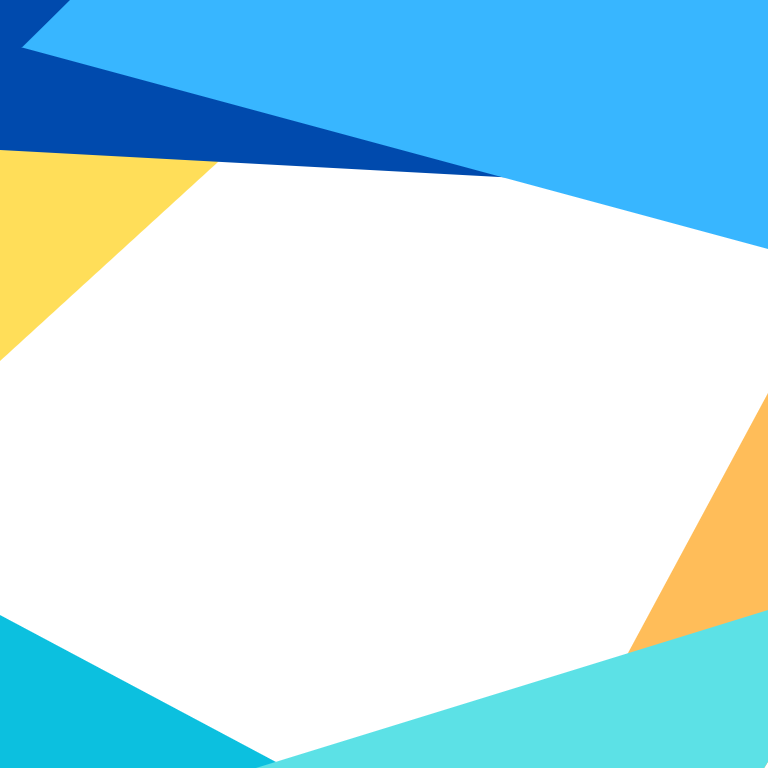
A Shadertoy shader for this background:

```glsl
// Flat angular colour panels framing a blank white centre.

const vec3 WHITE      = vec3(1.0);
const vec3 NAVY       = vec3(0.000, 0.290, 0.678);
const vec3 SKY        = vec3(0.220, 0.714, 1.000);
const vec3 YELLOW     = vec3(1.000, 0.871, 0.349);
const vec3 ORANGE     = vec3(1.000, 0.741, 0.349);
const vec3 TEAL       = vec3(0.047, 0.753, 0.875);
const vec3 AQUA       = vec3(0.361, 0.882, 0.902);

// Panel edges in canvas units; each panel lies to the left of start -> end.
const vec2 NAVY_START   = vec2(0.0000, 0.8047), NAVY_END   = vec2(0.6510, 0.7695);
const vec2 SKY_TOP      = vec2(0.0911, 1.0000);
const vec2 SKY_CORNER   = vec2(0.0286, 0.9382), SKY_END    = vec2(1.0000, 0.6758);
const vec2 YELLOW_START = vec2(0.0000, 0.5299), YELLOW_END = vec2(0.2839, 0.7891);
const vec2 ORANGE_START = vec2(1.0000, 0.4883), ORANGE_END = vec2(0.8177, 0.1497);
const vec2 TEAL_START   = vec2(0.3594, 0.0078), TEAL_END   = vec2(0.0000, 0.1992);
const vec2 AQUA_START   = vec2(1.0000, 0.2057), AQUA_END   = vec2(0.3333, 0.0000);
const vec2 NOTCH_START  = vec2(0.9950, 0.0000), NOTCH_END  = vec2(1.0000, 0.0080);

// Signed distance to a line, positive on the left of a -> b.
float leftOf(vec2 p, vec2 a, vec2 b) {
    vec2 along = normalize(b - a);
    vec2 offset = p - a;
    return along.x * offset.y - along.y * offset.x;
}

// Lay a panel over the base with an edge one pixel soft.
vec3 paint(vec3 base, vec3 panel, float inside, float pixel) {
    return mix(base, panel, clamp(0.5 + inside / pixel, 0.0, 1.0));
}

void mainImage(out vec4 fragColor, in vec2 fragCoord) {
    vec2 p = fragCoord / iResolution.xy;
    float pixel = 1.0 / min(iResolution.x, iResolution.y);

    // Shapes made of more than one edge
    float notch = leftOf(p, NOTCH_START, NOTCH_END);
    float sky = min(leftOf(p, SKY_TOP, SKY_CORNER), leftOf(p, SKY_CORNER, SKY_END));
    float orange = min(leftOf(p, ORANGE_START, ORANGE_END), notch);
    float aqua = min(leftOf(p, AQUA_START, AQUA_END), notch);

    // Upper panels, back to front
    vec3 color = WHITE;
    color = paint(color, YELLOW, leftOf(p, YELLOW_START, YELLOW_END), pixel);
    color = paint(color, NAVY, leftOf(p, NAVY_START, NAVY_END), pixel);
    color = paint(color, SKY, sky, pixel);

    // Lower panels, back to front
    color = paint(color, ORANGE, orange, pixel);
    color = paint(color, TEAL, leftOf(p, TEAL_START, TEAL_END), pixel);
    color = paint(color, AQUA, aqua, pixel);

    fragColor = vec4(color, 1.0);
}
```
